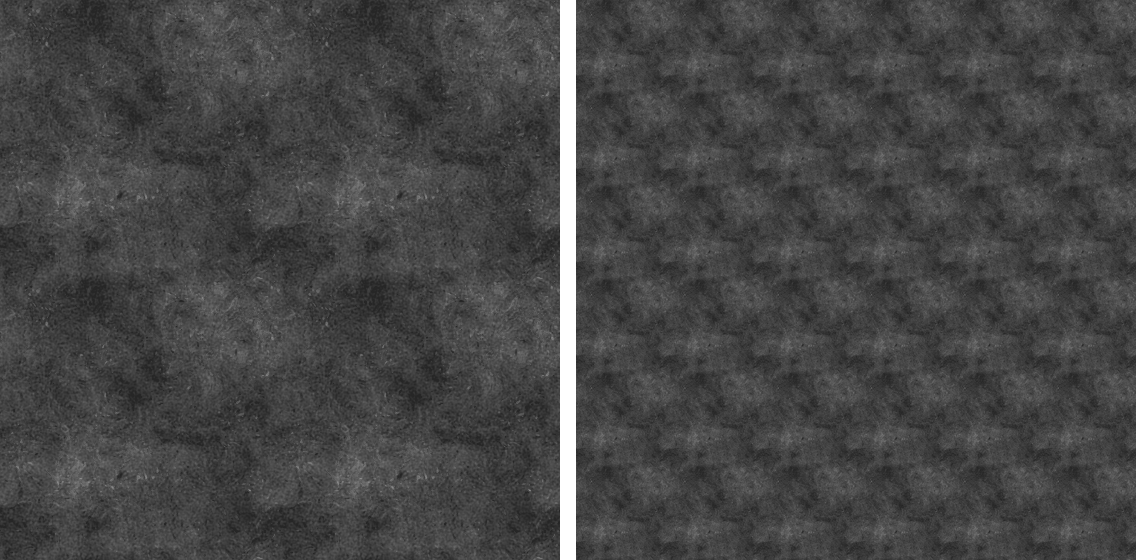
Left, the tile; right, the same tile 3 across and 3 down.
This texture is drawn by a WebGL 1 fragment shader. Its source:

```glsl
precision highp float;
// Worn dark slate: a mottled grey tile laid 2 by 2 across the canvas.
// Broad harmonics and wrapped gradient noise make the clouds; hashed cells
// scatter curved scuffs, pale specks, dark pits and chalky flakes over them.
uniform vec2 u_resolution;

#define TILES 2.0
#define BASE_TONE 0.257
#define CLOUD_DEPTH 0.023
#define MOTTLE_DEPTH 0.095
#define GRAIN_DEPTH 0.085
#define FLAKE_LIGHT 0.065
#define SCUFF_LIGHT 0.085
#define SPECK_LIGHT 0.16
#define PIT_DARK 0.085
#define SCUFF_WIDTH 0.006
#define TAU 6.2831853

float hash(vec2 p) {
  return fract(sin(dot(p, vec2(12.9898, 78.233))) * 43758.5453);
}

vec2 hash2(vec2 p) {
  return vec2(hash(p), hash(p + vec2(37.3, 11.7)));
}

vec2 wrapCell(vec2 cell, float period) {
  return floor(mod(cell + 0.5, period));
}

float corner(vec2 cell, vec2 f, vec2 offset, float period, float seed) {
  vec2 slope = 2.0 * hash2(wrapCell(cell + offset, period) + seed) - 1.0;
  return dot(slope, f - offset);
}

// Gradient noise that repeats once per tile; the mean is zero.
float noise(vec2 p, float period, float seed) {
  vec2 cell = floor(p * period);
  vec2 f = fract(p * period);
  vec2 w = f * f * f * (f * (f * 6.0 - 15.0) + 10.0);
  float low = mix(corner(cell, f, vec2(0.0, 0.0), period, seed),
                  corner(cell, f, vec2(1.0, 0.0), period, seed), w.x);
  float high = mix(corner(cell, f, vec2(0.0, 1.0), period, seed),
                   corner(cell, f, vec2(1.0, 1.0), period, seed), w.x);
  return mix(low, high, w.y);
}

float fbm(vec2 p, float period, float seed) {
  float sum = 0.0;
  float gain = 1.0;
  for (int i = 0; i < 5; i++) {
    sum += gain * noise(p, period, seed);
    period *= 2.0;
    gain *= 0.86;
    seed += 5.3;
  }
  return sum;
}

// Broad light and dark areas of the tile.
float clouds(vec2 p) {
  return 0.9 * cos(TAU * (p.x + p.y - 0.65))
       + 0.6 * cos(TAU * (p.x - p.y))
       + 0.6 * cos(TAU * (2.0 * p.y - 0.68));
}

// One circular arc per cell, faded towards both of its ends.
float scuffs(vec2 p, float period, float width, float seed) {
  vec2 cell = floor(p * period);
  float light = 0.0;
  for (int y = -1; y <= 1; y++) {
    for (int x = -1; x <= 1; x++) {
      vec2 neighbour = cell + vec2(float(x), float(y));
      vec2 id = wrapCell(neighbour, period) + seed;
      vec2 d = p * period - neighbour - 0.2 - 0.6 * hash2(id);
      float radius = mix(0.3, 0.85, hash(id + 3.1));
      float turn = TAU * hash(id + 7.9);
      float facing = dot(d, vec2(cos(turn), sin(turn))) / max(length(d), 0.001);
      float line = 1.0 - smoothstep(0.0, width, abs(length(d) - radius) / period);
      light += line * smoothstep(0.3, 0.85, facing) * hash(id + 5.7);
    }
  }
  return light;
}

// Small round dots; each stays inside its own cell.
float dots(vec2 p, float period, float density, float seed, float px) {
  vec2 id = wrapCell(floor(p * period), period) + seed;
  vec2 centre = 0.3 + 0.4 * hash2(id);
  float radius = mix(0.08, 0.28, hash(id + 2.3));
  float edge = px * period;
  float d = length(fract(p * period) - centre);
  float shape = 1.0 - smoothstep(radius - 0.5 * edge, radius + 0.5 * edge, d);
  return shape * step(hash(id + 9.1), density) * mix(0.3, 1.0, hash(id + 4.7));
}

void main() {
  vec2 p = fract(gl_FragCoord.xy / u_resolution * TILES);
  float px = TILES / min(u_resolution.x, u_resolution.y);
  vec2 bend = vec2(noise(p, 7.0, 21.0), noise(p, 7.0, 43.0));
  vec2 ragged = vec2(noise(p, 29.0, 61.0), noise(p, 29.0, 83.0));
  vec2 q = p + 0.07 * bend + 0.02 * ragged;

  // Mottled ground; the integer turn keeps the second grain seamless
  float cloud = clouds(q);
  float tone = BASE_TONE + CLOUD_DEPTH * cloud;
  tone += MOTTLE_DEPTH * fbm(q, 5.0, 2.0);
  vec2 turned = vec2(2.0 * p.x - p.y, p.x + 2.0 * p.y);
  tone += GRAIN_DEPTH * (noise(p, 113.0, 15.0) + noise(turned, 47.0, 35.0));

  // Chalky flakes, thicker on the light areas
  float flake = smoothstep(0.12, 0.5, fbm(q, 17.0, 91.0));
  tone += FLAKE_LIGHT * flake * smoothstep(-1.5, 2.0, cloud);

  // Curved scuffs, broken up by noise
  float broken = smoothstep(-0.15, 0.3, noise(p, 23.0, 33.0));
  vec2 bent = p + 0.03 * bend + 0.004 * ragged;
  float scuff = scuffs(bent, 4.0, max(SCUFF_WIDTH * 1.6, px), 51.0)
              + scuffs(bent, 9.0, max(SCUFF_WIDTH, px), 71.0);
  tone += SCUFF_LIGHT * scuff * broken;

  // Pale specks in clusters, dark pits all over
  float cluster = smoothstep(-0.25, 0.3, noise(p, 9.0, 27.0));
  tone += SPECK_LIGHT * cluster * (dots(q, 43.0, 0.32, 13.0, px) + 0.7 * dots(p, 71.0, 0.25, 29.0, px));
  tone -= PIT_DARK * dots(q, 53.0, 0.28, 47.0, px);

  gl_FragColor = vec4(vec3(clamp(tone, 0.15, 0.55)), 1.0);
}
```
